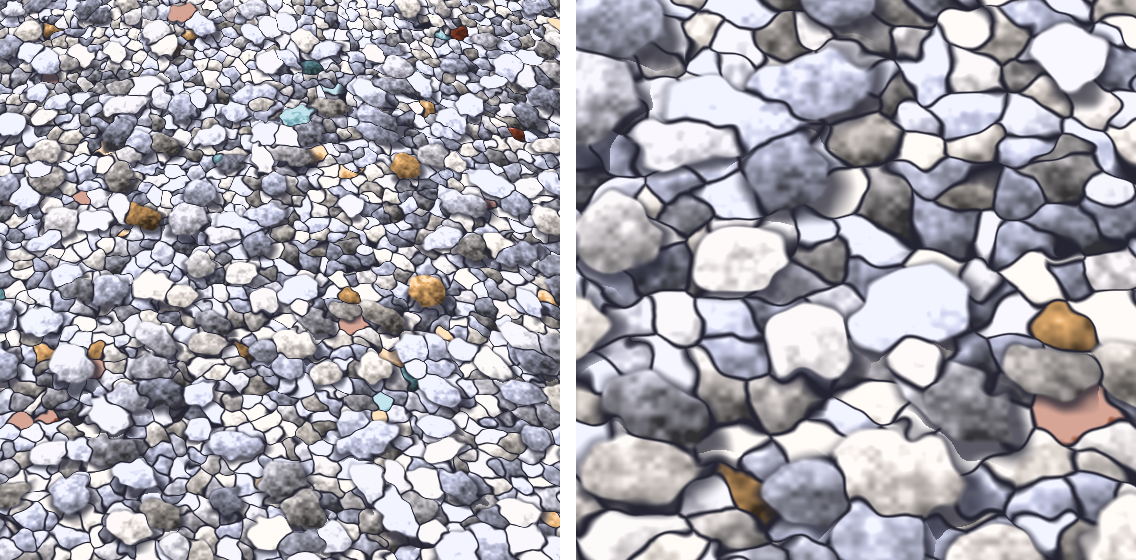
Left: the whole. Right: its middle third, enlarged.
Write a Shadertoy shader that draws this texture.

```glsl
// Sunlit bed of blue-grey gravel, receding from large near stones to small far ones.

const float NEAR_SIZE = 0.037;   // stone spacing at the bottom edge
const float FAR_SIZE = 0.020;    // stone spacing at the top edge
const float LARGE_SCALE = 0.60;  // frequency of the large stones
const float LARGE_SHARE = 0.34;  // share of cells that hold a large stone
const float TILT = 0.38;         // common lean of the long axes
const float TILT_SPREAD = 1.7;
const float GAP_WIDTH = 0.27;
const float DARKEST = 0.44;
const float BRIGHTEST = 1.28;
const vec2 LIGHT = vec2(-0.35, 0.94);
const vec3 GAP_COLOR = vec3(0.14, 0.14, 0.20);
const vec3 WARM_TINT = vec3(1.05, 1.01, 0.98);
const vec3 BLUE_TINT = vec3(0.94, 0.955, 1.085);
const vec3 OCHRE_TINT = vec3(1.10, 0.84, 0.54);
const vec3 RUST_TINT = vec3(0.72, 0.34, 0.22);
const vec3 TEAL_TINT = vec3(0.58, 0.84, 0.90);

struct Stone {
    float dist;   // distance from the centre, in stone radii
    float gap;    // margin to the next stone
    vec2 offset;  // position relative to the centre
    vec2 id;
};

float hash(vec2 p) {
    vec3 q = fract(p.xyx * vec3(0.1031, 0.1030, 0.0973));
    q += dot(q, q.yzx + 33.33);
    return fract((q.x + q.y) * q.z);
}

float noise(vec2 p) {
    vec2 i = floor(p), f = fract(p);
    f = f * f * (3.0 - 2.0 * f);
    return mix(mix(hash(i), hash(i + vec2(1, 0)), f.x),
               mix(hash(i + vec2(0, 1)), hash(i + vec2(1, 1)), f.x), f.y);
}

mat2 rotation(float a) {
    return mat2(cos(a), -sin(a), sin(a), cos(a));
}

// Nearest stone among jittered, turned and stretched cells
Stone nearestStone(vec2 p, float share) {
    Stone s = Stone(9.0, 9.0, vec2(0), vec2(0));
    float second = 9.0;
    vec2 cell = floor(p);
    for (int y = -2; y <= 2; y++)
    for (int x = -2; x <= 2; x++) {
        vec2 id = cell + vec2(x, y);
        if (hash(id + 71.3) > share) continue;
        vec2 jitter = vec2(hash(id + 11.7), hash(id + 37.1));
        vec2 offset = p - id - 0.08 - 0.84 * jitter;
        float angle = TILT + TILT_SPREAD * (hash(id + 53.9) - 0.5);
        float stretch = mix(1.0, 1.5, hash(id + 91.3));
        float radius = mix(0.48, 0.80, hash(id + 23.5));
        vec2 q = rotation(-angle) * offset * vec2(1.0 / stretch, stretch) / radius;
        // Blend of round and blocky outlines
        float d = mix(length(q), max(abs(q.x) + 0.35 * abs(q.y), abs(q.y)), 0.4);
        if (d < s.dist) {
            second = s.dist;
            s = Stone(d, 0.0, offset, id);
        } else {
            second = min(second, d);
        }
    }
    s.gap = second - s.dist;
    return s;
}

vec3 stoneTint(vec2 id) {
    vec3 tint = mix(WARM_TINT, BLUE_TINT, smoothstep(0.05, 0.75, hash(id + 5.5)));
    float rare = hash(id + 131.7);
    if (rare < 0.004) tint = RUST_TINT;
    else if (rare < 0.017) tint = OCHRE_TINT;
    else if (rare < 0.023) tint = TEAL_TINT;
    return tint;
}

// Lit face with mottling, bleached towards white
vec3 stoneColor(Stone s, vec2 p) {
    float tone = mix(DARKEST, BRIGHTEST, hash(s.id + 17.9));
    tone += 0.40 * dot(s.offset, LIGHT);
    tone += 0.36 * (noise(p * 3.1) - 0.5) + 0.22 * (noise(p * 6.7 + 40.0) - 0.5);
    tone = clamp(tone, 0.2, 0.98);
    vec3 tint = mix(stoneTint(s.id), vec3(1), 0.5 * smoothstep(0.8, 1.0, tone));
    return tone * tint;
}

void mainImage(out vec4 fragColor, in vec2 fragCoord) {
    vec2 uv = fragCoord / iResolution.y;

    // Perspective that keeps stones evenly proportioned at every depth
    float slope = NEAR_SIZE - FAR_SIZE;
    float size = NEAR_SIZE - slope * uv.y;
    vec2 ground = vec2((uv.x - 0.5) / size, -log(size) / slope) + 200.0;
    ground.y *= 1.12;
    vec2 warp = vec2(noise(ground * 1.9), noise(ground * 1.9 + 60.0)) - 0.5;
    vec2 p = ground + 0.42 * warp;

    // Small stones packed edge to edge
    Stone small = nearestStone(p, 1.0);
    float lit = smoothstep(0.0, GAP_WIDTH, small.gap + 0.06 * dot(small.offset, LIGHT));
    vec3 color = mix(GAP_COLOR, stoneColor(small, ground), lit);

    // Large stones lying on top, with contact shadows
    vec2 largeP = p * LARGE_SCALE + 300.0;
    Stone large = nearestStone(largeP, LARGE_SHARE);
    float shadow = 1.0 - smoothstep(0.9, 1.3, large.dist + 0.25 * dot(large.offset, LIGHT));
    color = mix(color, GAP_COLOR, 0.75 * shadow);
    float cover = 1.0 - smoothstep(0.86, 1.0, large.dist);
    float seam = smoothstep(0.0, 0.16, large.gap);
    vec3 largeColor = mix(GAP_COLOR, stoneColor(large, ground), seam);
    color = mix(color, largeColor, cover);

    fragColor = vec4(clamp(color, 0.0, 1.0), 1.0);
}
```
